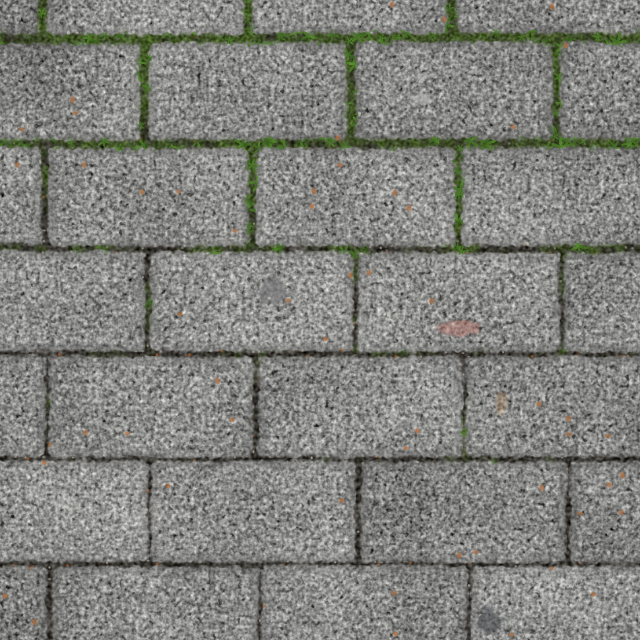
Reproduce this texture procedurally as a WebGL 1 fragment shader.

```glsl
precision highp float;

uniform vec2 u_resolution;

vec2 hash2(vec2 p) {
  vec3 q = fract(p.xyx * vec3(0.1031, 0.1030, 0.0973));
  q += dot(q, q.yzx + 33.33);
  return fract((q.xx + q.yz) * q.zy);
}

// Gradient noise, roughly -0.7 to 0.7
float noise(vec2 p) {
  vec2 i = floor(p), f = fract(p);
  vec2 u = f * f * f * (f * (f * 6.0 - 15.0) + 10.0);
  vec2 e = vec2(1.0, 0.0);
  float a = dot(hash2(i) * 2.0 - 1.0, f);
  float b = dot(hash2(i + e.xy) * 2.0 - 1.0, f - e.xy);
  float c = dot(hash2(i + e.yx) * 2.0 - 1.0, f - e.yx);
  float d = dot(hash2(i + e.xx) * 2.0 - 1.0, f - e.xx);
  return mix(mix(a, b, u.x), mix(c, d, u.x), u.y);
}

// Running bond: signed distance to the paver (negative inside) and its id
vec3 paver(vec2 p) {
  float row = floor((p.y - 0.1185) / 0.1643);
  float pitch = 0.3265 - 0.0012 * row;
  float start = mix(0.234, 0.076, mod(row, 2.0)) - 0.002 * row;
  float x = (p.x - start) / pitch;
  vec2 id = vec2(floor(x), row);
  vec2 local = vec2((fract(x) - 0.5) * pitch, p.y - 0.1185 - (row + 0.5) * 0.1643);
  local += (hash2(id + 40.0) - 0.5) * 0.003;
  float gap = mix(0.0032, 0.0068, smoothstep(0.25, 1.0, p.y));
  vec2 q = abs(local) - vec2(pitch, 0.1643) * 0.5 + gap + 0.008;
  return vec3(length(max(q, 0.0)) + min(max(q.x, q.y), 0.0) - 0.008, id);
}

// Soft elliptical blotch with a ragged outline
float blotch(vec2 p, vec2 center, vec2 radius) {
  float r = length((p - center) / radius) + 0.5 * noise(p * 60.0);
  return 1.0 - smoothstep(0.7, 1.1, r);
}

// Star-shaped grass tufts, one candidate per cell
float tufts(vec2 p, float scale, float aa) {
  float cover = 0.0;
  for (int j = -1; j <= 1; j++) {
    for (int i = -1; i <= 1; i++) {
      vec2 cell = floor(p * scale) + vec2(float(i), float(j));
      vec2 rnd = hash2(cell + 7.0);
      vec2 v = p - (cell + hash2(cell + 91.0)) / scale;
      float blade = abs(cos(atan(v.y, v.x + 0.00001) * 2.5 + rnd.x * 6.28));
      float reach = (0.15 + 0.6 * blade * blade * blade) * (0.4 + 0.6 * rnd.y) / scale;
      float tuft = 1.0 - smoothstep(-aa, aa, length(v) - reach);
      cover = max(cover, tuft * step(0.4, rnd.x));
    }
  }
  return cover;
}

// Sparse round crumbs, at most one per cell
float crumbs(vec2 p, float scale, float share, float aa) {
  vec2 cell = floor(p * scale);
  vec2 rnd = hash2(cell + 17.0);
  vec2 v = (fract(p * scale) - 0.3 - 0.4 * hash2(cell + 53.0)) / scale;
  v.x *= 0.6 + rnd.y * 0.8;
  float radius = (0.12 + 0.12 * rnd.y) / scale;
  return step(rnd.x, share) * (1.0 - smoothstep(-aa, aa, length(v) - radius));
}

void main() {
  vec2 p = gl_FragCoord.xy / u_resolution.y;
  float aa = 1.0 / u_resolution.y;
  vec2 wobble = vec2(noise(p * 22.0), noise(p * 22.0 + 70.0)) * 0.004;
  vec3 cell = paver(p + wobble);
  float d = cell.x + 0.005 * noise(p * 75.0) + 0.004 * noise(p * 160.0);

  // Grainy concrete, smoother and darker at the rim
  float grain = 0.38 * noise(p * 175.0) + 0.25 * noise(p * 95.0 + 30.0) + 0.18 * noise(p * 310.0);
  float pits = smoothstep(0.16, 0.42, noise(p * 130.0 + 11.0));
  float inner = smoothstep(0.001, 0.018, -d);
  float tone = 0.555 + 0.10 * noise(p * 7.0) + 0.07 * noise(p * 24.0);
  tone += (hash2(cell.yz + 5.0).x - 0.5) * 0.04 - 0.06 * (1.0 - inner);
  tone -= 0.04 * smoothstep(0.45, 0.75, length(p - 0.5));
  vec3 stone = (tone + grain * mix(0.65, 1.0, inner) - 0.2 * pits * inner) * vec3(1.0, 1.0, 0.985);

  // Isolated stains and worn spots
  stone = mix(stone, vec3(0.46, 0.46, 0.47), 0.65 * blotch(p, vec2(0.425, 0.544), vec2(0.023, 0.026)));
  stone = mix(stone, vec3(0.72, 0.47, 0.43), 0.5 * blotch(p, vec2(0.717, 0.487), vec2(0.036, 0.013)));
  stone = mix(stone, vec3(0.76), 0.5 * blotch(p, vec2(0.660, 0.845), vec2(0.016, 0.010)));
  stone = mix(stone, vec3(0.29, 0.30, 0.32), 0.6 * blotch(p, vec2(0.765, 0.030), vec2(0.020, 0.022)));
  stone = mix(stone, vec3(0.68, 0.53, 0.38), 0.35 * blotch(p, vec2(0.783, 0.370), vec2(0.010, 0.022)));

  // Loose crumbs: pale grit and rusty leaf bits
  stone = mix(stone, vec3(0.80, 0.80, 0.77), 0.7 * crumbs(p, 70.0, 0.07, aa));
  stone = mix(stone, vec3(0.68, 0.43, 0.25), 0.75 * crumbs(p + 3.0, 48.0, 0.025, aa));

  // Dark soil in the joints, partly filled with grey dust
  float dust = smoothstep(0.0, 0.5, noise(p * 18.0 + 50.0));
  vec3 soil = vec3(0.20, 0.19, 0.17) + 0.15 * dust + 0.35 * noise(p * 150.0 + 9.0);
  soil = mix(soil, vec3(0.62, 0.60, 0.56), crumbs(p + 1.0, 110.0, 0.12, aa));
  soil = mix(soil, vec3(0.56, 0.33, 0.18), crumbs(p + 5.0, 80.0, 0.07, aa));

  // Moss thickens towards the top
  float growth = smoothstep(0.4, 0.95, p.y + 0.6 * noise(p * 9.0 + 20.0) + 0.5 * noise(p * 45.0));
  vec3 moss = mix(vec3(0.20, 0.24, 0.13), vec3(0.31, 0.44, 0.15), 0.5 + noise(p * 55.0 + 3.0));
  moss += 0.3 * noise(p * 190.0);
  soil = mix(soil, moss, growth * 0.85);

  vec3 color = mix(stone, soil, smoothstep(-0.0015 - aa, 0.0015 + aa, d));

  // Bright tufts rooted in the joints and spilling over the edges
  float rooted = smoothstep(-0.006, 0.0, d) * smoothstep(0.25, 0.8, growth);
  vec3 grass = mix(vec3(0.20, 0.36, 0.10), vec3(0.35, 0.58, 0.18), 0.5 + noise(p * 85.0));
  color = mix(color, grass, 0.85 * rooted * tufts(p, 50.0, aa));

  gl_FragColor = vec4(clamp(color, 0.0, 1.0), 1.0);
}
```
